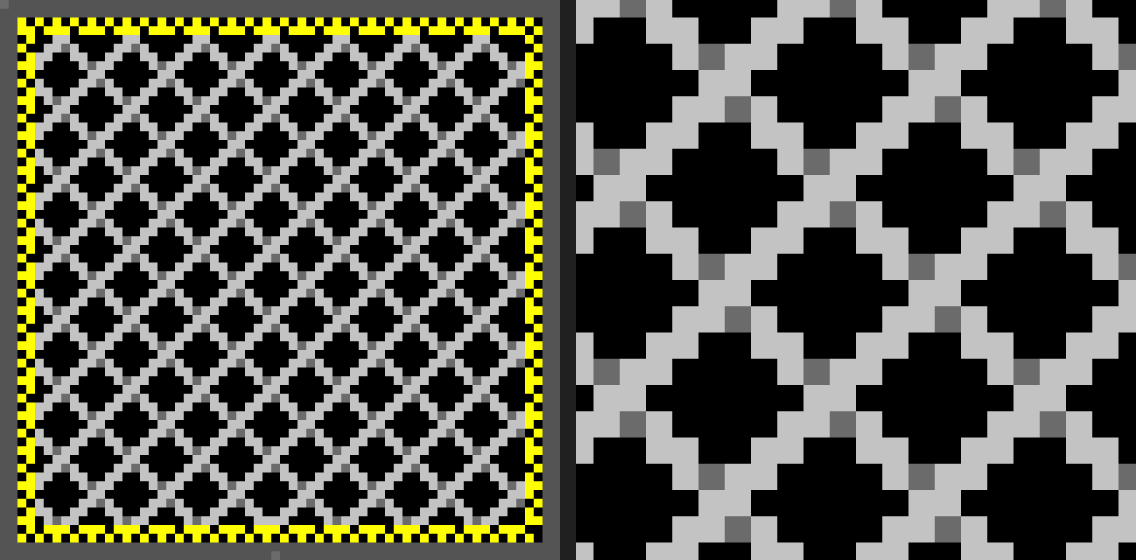
Left, the full canvas; right, a detail of the centre.
Write a Shadertoy shader that draws this pattern.

```glsl
// A woven metal lattice over black, ringed by a toothed hazard band and a grey rim.
// The canvas is a grid of square cells; each cell is coloured from the sum and
// difference of its coordinates, and edges are smoothed by supersampling.

#define CELLS 64            // cells along each side
#define PERIOD 8            // cells per lattice repeat
#define RIM 2               // rim width in cells
#define BAND 2              // hazard band width in cells
#define SAMPLES 4           // subsamples per axis
#define SHADOW_LOSS 0.01    // share of shadows worn away
#define SCUFFS 0.003        // share of marked rim cells
#define RIM_GREY vec3(0.33)
#define SILVER vec3(0.765)
#define SHADOW vec3(0.42)
#define YELLOW vec3(1.0, 1.0, 0.0)

int wrap(int a, int n) {
    return ((a % n) + n) % n;
}

float hash(ivec2 p) {
    uint h = uint(p.x) * 1597u + uint(p.y) * 51749u;
    h = (h ^ (h >> 15)) * 73471u;
    h = (h ^ (h >> 13)) * 91193u;
    return float((h ^ (h >> 16)) & 65535u) / 65536.0;
}

// Rising bars pass over falling bars, which darken beside each crossing.
vec3 lattice(ivec2 cell) {
    int rise = wrap(cell.x + cell.y, PERIOD);
    int fall = wrap(cell.x - cell.y, PERIOD);
    if (rise == 2 || rise == 3) return SILVER;
    if (fall != 2 && fall != 3) return vec3(0.0);
    bool shaded = (rise == 1 || rise == 4) && hash(cell) >= SHADOW_LOSS;
    return shaded ? SHADOW : SILVER;
}

// Outer row: every second cell black. Inner row: every fourth.
vec3 hazard(ivec2 cell, ivec2 inset, bool outer) {
    int along = inset.x < inset.y ? cell.y + 3 : cell.x;
    bool black = outer ? wrap(along, 2) == 1 : wrap(along, 4) == 0;
    return black ? vec3(0.0) : YELLOW;
}

vec3 cellColour(ivec2 cell) {
    ivec2 inset = min(cell, CELLS - 1 - cell);
    int depth = min(inset.x, inset.y);
    if (depth < RIM) return hash(cell) < SCUFFS ? SHADOW : RIM_GREY;
    if (depth < RIM + BAND) return hazard(cell, inset, depth == RIM);
    return lattice(cell);
}

void mainImage(out vec4 fragColor, in vec2 fragCoord) {
    float side = min(iResolution.x, iResolution.y);
    vec3 total = vec3(0.0);
    for (int j = 0; j < SAMPLES; j++) {
        for (int i = 0; i < SAMPLES; i++) {
            vec2 offset = (vec2(i, j) + 0.5) / float(SAMPLES) - 0.5;
            vec2 uv = (fragCoord + offset - 0.5 * iResolution.xy) / side + 0.5;
            // Rows count downward from the top edge.
            total += cellColour(ivec2(floor(vec2(uv.x, 1.0 - uv.y) * float(CELLS))));
        }
    }
    fragColor = vec4(total / float(SAMPLES * SAMPLES), 1.0);
}
```
